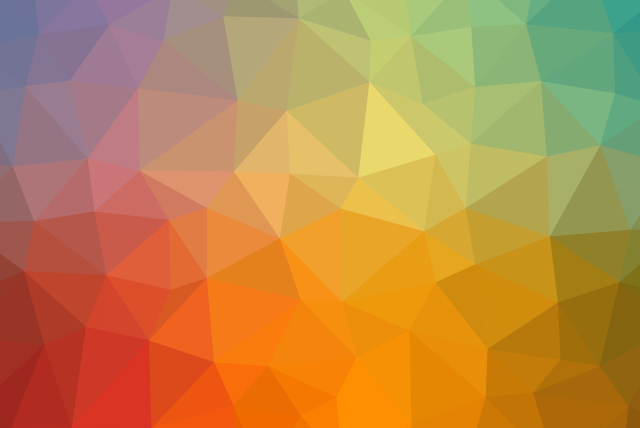
This background is drawn by a Shadertoy shader. Its source:

```glsl
// Low-poly mosaic of flat triangles over a violet, green, red and amber colour field.

const vec2 GRID = vec2(9.846, 6.83);     // cells across and down the canvas
const vec2 OFFSET = vec2(0.385, 0.533);  // part of a cell before the first vertex

vec2 hash2(vec2 p) {
    vec2 k = vec2(dot(p, vec2(127.1, 311.7)), dot(p, vec2(269.5, 183.3)));
    return fract(sin(k) * 43758.5453);
}

float linearStep(float a, float b, float x) {
    return clamp((x - a) / (b - a), 0.0, 1.0);
}

// Six evenly spaced colours from left to right
vec3 ramp(float x, vec3 a, vec3 b, vec3 c, vec3 d, vec3 e, vec3 f) {
    x *= 5.0;
    vec3 col = mix(a, b, clamp(x, 0.0, 1.0));
    col = mix(col, c, clamp(x - 1.0, 0.0, 1.0));
    col = mix(col, d, clamp(x - 2.0, 0.0, 1.0));
    col = mix(col, e, clamp(x - 3.0, 0.0, 1.0));
    return mix(col, f, clamp(x - 4.0, 0.0, 1.0));
}

// Smooth colour field; uv.y runs downward
vec3 colourField(vec2 uv) {
    vec3 sky = ramp(uv.x, vec3(.41, .45, .60), vec3(.58, .45, .60), vec3(.64, .62, .46),
                    vec3(.72, .79, .45), vec3(.49, .72, .50), vec3(.20, .60, .53));
    vec3 haze = ramp(uv.x, vec3(.48, .46, .56), vec3(.74, .51, .55), vec3(.80, .67, .43),
                     vec3(.87, .82, .42), vec3(.66, .76, .46), vec3(.34, .65, .51));
    vec3 blush = ramp(uv.x, vec3(.57, .44, .46), vec3(.82, .46, .47), vec3(.89, .67, .40),
                      vec3(.90, .80, .37), vec3(.72, .70, .37), vec3(.52, .62, .42));
    vec3 amber = ramp(uv.x, vec3(.60, .24, .17), vec3(.86, .31, .19), vec3(.93, .51, .10),
                      vec3(.96, .63, .06), vec3(.80, .56, .06), vec3(.48, .42, .07));
    vec3 ember = ramp(uv.x, vec3(.62, .15, .12), vec3(.87, .20, .14), vec3(.96, .42, .00),
                      vec3(1.0, .56, .00), vec3(.78, .46, .02), vec3(.56, .35, .05));
    vec3 col = mix(sky, haze, linearStep(0.05, 0.27, uv.y));
    col = mix(col, blush, linearStep(0.27, 0.42, uv.y));
    col = mix(col, amber, linearStep(0.42, 0.65, uv.y));
    return mix(col, ember, linearStep(0.65, 0.95, uv.y));
}

// Grid vertex moved off its lattice point
vec2 vertex(vec2 id) {
    return id + (hash2(id + 7.0) - 0.5) * 0.64;
}

// Signed distance from the line through a and b
float edge(vec2 p, vec2 a, vec2 b) {
    vec2 e = b - a, d = p - a;
    return (e.x * d.y - e.y * d.x) / length(e);
}

// Flat triangle: colour weighted by its smooth coverage
vec4 facet(vec2 p, vec2 a, vec2 b, vec2 c, float pixel) {
    float inside = min(edge(p, a, b), min(edge(p, b, c), edge(p, c, a)));
    float cover = smoothstep(-0.6 * pixel, 0.6 * pixel, inside);
    vec2 centre = (a + b + c) / 3.0;
    vec3 col = colourField((centre + OFFSET) / GRID);
    col *= 1.0 + 0.10 * (hash2(centre).x - 0.5);
    return vec4(col, 1.0) * cover;
}

void mainImage(out vec4 fragColor, in vec2 fragCoord) {
    vec2 uv = fragCoord / iResolution.xy;
    uv.y = 1.0 - uv.y;
    vec2 p = uv * GRID - OFFSET;
    float pixel = GRID.y / iResolution.y;

    // Split each nearby cell along its shorter diagonal
    vec4 sum = vec4(colourField(uv), 1.0) * 0.001;
    for (int j = -1; j <= 1; j++) {
        for (int i = -1; i <= 1; i++) {
            vec2 id = floor(p) + vec2(i, j);
            vec2 a = vertex(id);
            vec2 b = vertex(id + vec2(1, 0));
            vec2 c = vertex(id + vec2(1, 1));
            vec2 d = vertex(id + vec2(0, 1));
            if (distance(a, c) < distance(b, d)) {
                sum += facet(p, a, b, c, pixel) + facet(p, a, c, d, pixel);
            } else {
                sum += facet(p, a, b, d, pixel) + facet(p, b, c, d, pixel);
            }
        }
    }
    fragColor = vec4(clamp(sum.rgb / sum.a, 0.0, 1.0), 1.0);
}
```
